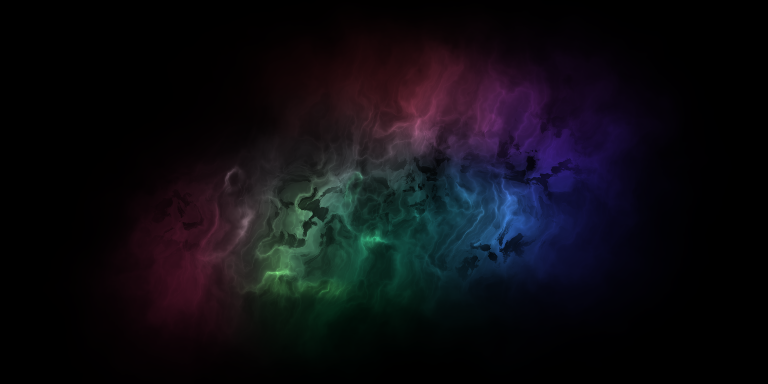
Reproduce this background procedurally as a WebGL 1 fragment shader.

```glsl
precision highp float;
uniform vec2 u_resolution;

#define EXPOSURE 1.0
#define LEAN -0.38
#define WISP_SCALE vec2(15.0, 6.5)
#define WISP_WARP 1.7
#define WISP_GAIN 1.55
#define DUST_SCALE 42.0
#define DUST_DEPTH 0.75

float hash(vec2 p) {
  vec3 q = fract(vec3(p.xyx) * 0.1031);
  q += dot(q, q.yzx + 33.33);
  return fract((q.x + q.y) * q.z);
}

float noise(vec2 p) {
  vec2 cell = floor(p), f = fract(p);
  f = f * f * f * (f * (f * 6.0 - 15.0) + 10.0);
  float low = mix(hash(cell), hash(cell + vec2(1.0, 0.0)), f.x);
  float high = mix(hash(cell + vec2(0.0, 1.0)), hash(cell + 1.0), f.x);
  return mix(low, high, f.y);
}

vec2 turn(vec2 p, float angle) {
  float c = cos(angle), s = sin(angle);
  return vec2(c * p.x + s * p.y, c * p.y - s * p.x);
}

float fbm(vec2 p) {
  float sum = 0.0, amp = 0.5;
  for (int i = 0; i < 5; i++) {
    sum += amp * noise(p);
    p = turn(p, 0.6) * 2.03 + 17.3;
    amp *= 0.5;
  }
  return sum / 0.97;
}

// Thin bright creases where the noise crosses its middle value
float ridges(vec2 p) {
  float sum = 0.0, amp = 0.5;
  for (int i = 0; i < 4; i++) {
    float crease = 1.0 - abs(2.0 * noise(p) - 1.0);
    sum += amp * crease * crease * crease;
    p = turn(p, 0.25) * 1.9 + 9.1;
    amp *= 0.55;
  }
  return sum;
}

// Soft tilted ellipse
float glow(vec2 p, vec2 center, vec2 radius, float angle) {
  vec2 q = turn(p - center, angle) / radius;
  return exp(-dot(q, q));
}

// Soft outline of a tilted ellipse
float loopGlow(vec2 p, vec2 center, vec2 radius, float angle) {
  float d = (length(turn(p - center, angle) / radius) - 1.0) * 2.6;
  return exp(-d * d);
}

vec3 haze(vec2 p) {
  vec3 c = vec3(0.19, 0.035, 0.09) * glow(p, vec2(0.51, 0.33), vec2(0.16, 0.20), LEAN);
  c += vec3(0.17, 0.035, 0.05) * glow(p, vec2(1.08, 0.76), vec2(0.30, 0.12), 0.0);
  c += vec3(0.16, 0.08, 0.13) * glow(p, vec2(1.19, 0.68), vec2(0.17, 0.10), 0.0);
  c += vec3(0.10, 0.03, 0.18) * glow(p, vec2(1.42, 0.67), vec2(0.20, 0.16), 0.0);
  c += vec3(0.06, 0.05, 0.24) * glow(p, vec2(1.44, 0.47), vec2(0.20, 0.20), 0.0);
  c += vec3(0.06, 0.17, 0.26) * glow(p, vec2(1.26, 0.41), vec2(0.17, 0.15), 0.4);
  c += vec3(0.05, 0.26, 0.20) * glow(p, vec2(1.0, 0.38), vec2(0.23, 0.16), 0.2);
  c += vec3(0.11, 0.18, 0.12) * glow(p, vec2(0.76, 0.34), vec2(0.12, 0.14), LEAN);
  c += vec3(0.18, 0.16, 0.18) * glow(p, vec2(0.86, 0.54), vec2(0.32, 0.14), 0.5);
  c += vec3(0.0, 0.06, 0.025) * glow(p, vec2(0.88, 0.19), vec2(0.22, 0.08), 0.0);
  return c;
}

vec3 highlights(vec2 p) {
  float lime = glow(p, vec2(0.72, 0.31), vec2(0.03, 0.075), 0.1);
  lime += 0.6 * glow(p, vec2(0.78, 0.46), vec2(0.04, 0.10), LEAN);
  lime += 0.6 * glow(p, vec2(0.79, 0.245), vec2(0.10, 0.02), -0.1);
  float mint = 0.7 * glow(p, vec2(0.97, 0.365), vec2(0.025, 0.03), LEAN);
  mint += 0.65 * loopGlow(p, vec2(0.922, 0.505), vec2(0.014, 0.033), LEAN);
  float azure = glow(p, vec2(1.26, 0.435), vec2(0.11, 0.045), 0.75);
  float ash = loopGlow(p, vec2(0.617, 0.52), vec2(0.016, 0.03), LEAN);
  ash += glow(p, vec2(0.64, 0.44), vec2(0.014, 0.05), -0.1);
  return lime * vec3(0.36, 0.72, 0.34) + mint * vec3(0.22, 0.66, 0.42)
       + azure * vec3(0.20, 0.32, 0.42) + ash * vec3(0.24, 0.21, 0.23);
}

void main() {
  vec2 p = gl_FragCoord.xy / u_resolution.y;
  vec2 drift = vec2(fbm(p * 7.0), fbm(p * 7.0 + 31.7)) - 0.5;

  // Wisps swept along the leaning axis, strongest in the core
  float wisps = ridges(turn(p, LEAN) * WISP_SCALE + drift * WISP_WARP);
  float core = glow(p, vec2(0.98, 0.48), vec2(0.58, 0.27), 0.35);
  float clouds = 0.5 + fbm(p * 9.0 + drift * 2.0);
  vec3 color = haze(p + drift * 0.10) * clouds;
  color *= mix(1.0, 0.35 + WISP_GAIN * wisps, core);
  color += highlights(p + drift * 0.05) * (0.15 + 1.6 * wisps * wisps);

  // Dark grains gathered in a few patches
  float patches = glow(p, vec2(1.10, 0.52), vec2(0.14, 0.08), 0.6);
  patches += glow(p, vec2(0.80, 0.44), vec2(0.09, 0.12), LEAN);
  patches += glow(p, vec2(1.40, 0.58), vec2(0.10, 0.10), 0.0);
  patches += glow(p, vec2(1.29, 0.35), vec2(0.12, 0.05), 0.4);
  patches += 0.7 * glow(p, vec2(0.47, 0.44), vec2(0.08, 0.08), 0.0);
  float grains = smoothstep(0.50, 0.66, fbm(p * DUST_SCALE + drift * 5.0));
  color *= 1.0 - DUST_DEPTH * grains * min(patches, 1.0);

  gl_FragColor = vec4(color * EXPOSURE, 1.0);
}
```
